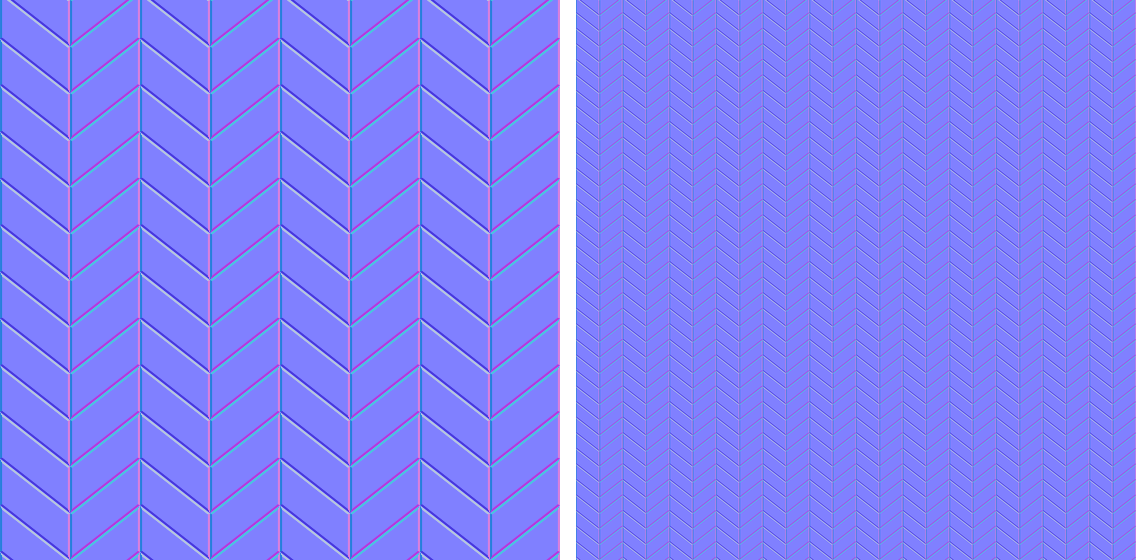
Left: one tile. Right: repeated 3 by 3.
Reproduce this texture map procedurally as a three.js fragment shader.

```glsl
varying vec2 vUv;

// Signed offset from the nearest of n evenly spaced lines per unit
float nearestLine(float t, float n) {
  return (fract(t * n + 0.5) - 0.5) / n;
}

// Slope of a V groove: both walls lean towards its centre line
float grooveSlope(float d) {
  return -clamp(d / 0.001, -1.0, 1.0) * (1.0 - smoothstep(0.0028, 0.0048, abs(d)));
}

void main() {
  // Four zigzags across: each column falls, the next one rises
  float phase = fract(vUv.x * 4.0);
  float zigzag = 0.0977 * abs(2.0 * phase - 1.0);
  float side = phase < 0.5 ? 1.0 : -1.0;
  vec2 across = normalize(vec2(0.7816 * side, 1.0));

  // Distances to the column joints and to the slanted joints
  float columnDist = nearestLine(vUv.x, 8.0);
  float slantDist = nearestLine(vUv.y - zigzag, 12.0) * across.y;

  // The nearer joint shapes the surface, with a soft mitre where they meet
  vec2 columnTilt = vec2(grooveSlope(columnDist), 0.0);
  vec2 slantTilt = across * grooveSlope(slantDist);
  float nearColumn = smoothstep(-0.001, 0.001, abs(slantDist) - abs(columnDist));
  vec2 tilt = mix(slantTilt, columnTilt, nearColumn);

  // Tangent-space normal packed into colour
  vec3 normal = normalize(vec3(tilt, 1.0));
  gl_FragColor = vec4(normal * 0.5 + 0.5, 1.0);
}
```
